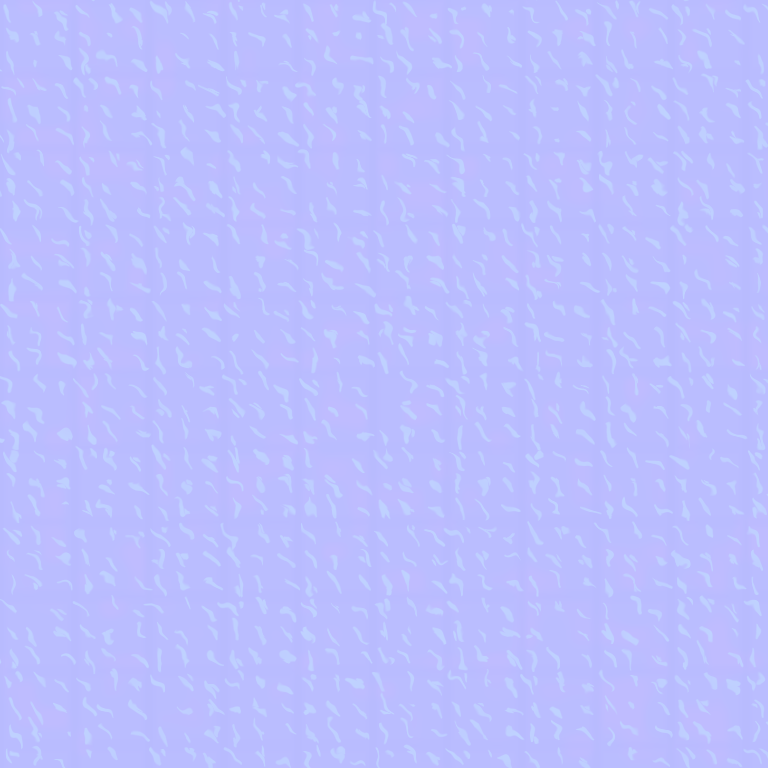
Write a WebGL 2 fragment shader that draws this texture map.

```glsl
#version 300 es
precision highp float;
// Pale lavender sheet covered with short, wriggling light blue strokes.
// Each cell of a tiled grid holds one long stroke and maybe a short fleck;
// tiles share a similar layout, and noise bends the strokes and varies width.

uniform vec2 u_resolution;
out vec4 outColor;

const float TILES = 10.3;
const float CELLS_PER_TILE = 3.0;
const vec3 LAVENDER = vec3(0.730, 0.740, 1.0);
const vec3 SHADE = vec3(0.710, 0.725, 0.995);
const vec3 PINK = vec3(0.765, 0.735, 1.0);
const vec3 PALE_BLUE = vec3(0.750, 0.825, 1.0);

// Two random values in 0..1 from a lattice point and a seed
vec2 hash2(vec2 p, float seed) {
    vec3 q = fract(vec3(p.xyx + seed * 17.31) * vec3(0.1031, 0.1030, 0.0973));
    q += dot(q, q.yzx + 33.33);
    return fract((q.xx + q.yz) * q.zy);
}

// Smooth value noise with two independent channels
vec2 noise2(vec2 p, float seed) {
    vec2 i = floor(p);
    vec2 f = fract(p);
    f = f * f * (3.0 - 2.0 * f);
    vec2 low = mix(hash2(i, seed), hash2(i + vec2(1, 0), seed), f.x);
    vec2 high = mix(hash2(i + vec2(0, 1), seed), hash2(i + 1.0, seed), f.x);
    return mix(low, high, f.y);
}

// Random pair mostly shared between tiles, with a share of local variation
vec2 tiledRandom(vec2 cell, float seed, float variation) {
    vec2 shared2 = hash2(mod(cell, CELLS_PER_TILE), seed);
    return mix(shared2, hash2(cell, seed + 5.0), variation);
}

// Distance to a wavy, tapered stroke centred on the origin
float strokeDistance(vec2 p, float angle, float halfLength, float bend, float radius) {
    vec2 along = vec2(cos(angle), sin(angle));
    vec2 q = vec2(dot(p, along), dot(p, vec2(-along.y, along.x)));
    q.y += bend * sin(q.x * 7.0 + bend * 40.0);
    float t = clamp(q.x, -halfLength, halfLength);
    float taper = 1.0 - 0.45 * abs(t) / halfLength;
    return length(q - vec2(t, 0.0)) - radius * taper;
}

// Nearest stroke of one layer, searched over the neighbouring cells
float strokeLayer(vec2 p, float seed, vec2 lengthRange, float density, float radius) {
    vec2 home = floor(p);
    float nearest = 1.0;
    for (int y = -1; y <= 1; y++) {
        for (int x = -1; x <= 1; x++) {
            vec2 cell = home + vec2(x, y);
            vec2 place = tiledRandom(cell, seed, 0.35);
            vec2 form = tiledRandom(cell, seed + 1.0, 0.5);
            vec2 extra = hash2(cell, seed + 2.0);
            if (extra.x > density) continue;
            float column = mod(cell.x, CELLS_PER_TILE);
            float angle = 1.15 - 0.25 * column + (form.x - 0.5) * 0.9;
            float halfLength = mix(lengthRange.x, lengthRange.y, form.y);
            float bend = (extra.y - 0.5) * 0.16;
            vec2 centre = cell + mix(vec2(0.2), vec2(0.8), place);
            float d = strokeDistance(p - centre, angle, halfLength, bend, radius);
            nearest = min(nearest, d);
        }
    }
    return nearest;
}

// Faint soft bands along the tile borders
float tileBorder(vec2 tilePos) {
    vec2 toEdge = 0.5 - abs(fract(tilePos) - 0.5);
    vec2 band = 1.0 - smoothstep(0.0, 0.13, toEdge);
    return max(band.x, 0.6 * band.y);
}

void main() {
    // Tiles start at the upper left corner
    vec2 uv = gl_FragCoord.xy / u_resolution;
    vec2 tilePos = vec2(uv.x, 1.0 - uv.y) * TILES;
    vec2 p = tilePos * CELLS_PER_TILE;

    // Ground with pinkish clouds and tile shading
    float cloud = smoothstep(0.5, 0.95, noise2(p * 0.9, 3.0).x);
    vec3 color = mix(LAVENDER, PINK, 0.55 * cloud);
    color = mix(color, SHADE, 0.5 * tileBorder(tilePos));

    // Strokes on bent coordinates
    vec2 bent = p + (noise2(p * 2.6 + 11.0, 1.0) - 0.5) * 0.30;
    float d = strokeLayer(bent, 7.0, vec2(0.22, 0.48), 0.94, 0.095);
    d = min(d, strokeLayer(bent, 13.0, vec2(0.06, 0.20), 0.60, 0.085));
    vec2 wear = noise2(p * 2.2 + 5.0, 2.0);
    d += (wear.x - 0.5) * 0.085;

    // Soft edge, never thinner than a pixel
    float pixel = TILES * CELLS_PER_TILE / u_resolution.y;
    float edge = max(0.04, 0.7 * pixel);
    float ink = 1.0 - smoothstep(-edge, edge, d);
    color = mix(color, PALE_BLUE, ink * mix(0.75, 1.0, wear.y));

    outColor = vec4(color, 1.0);
}
```
